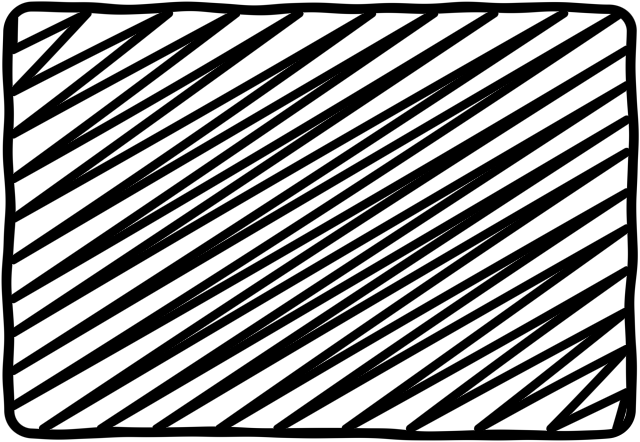
Reproduce this pattern procedurally as a WebGL 1 fragment shader.

```glsl
precision highp float;
// Hand-drawn scribble: one zigzag pen stroke filling a wobbly rounded frame.
uniform vec2 u_resolution;

#define TURNS 20            // zigzag turns, half of them on each side of a corner
#define PEN 0.0099          // half width of the hatching, in canvas heights
#define FRAME_PEN 0.0112    // half width of the frame
#define FRAME_HALF vec2(0.705, 0.481)
#define FRAME_RADIUS 0.052
#define INSET 0.011         // gap between frame line and turning points
#define SWAY 0.03           // smooth drift of the turn spacing
#define JITTER 0.018        // random drift of the turn spacing
#define BOW 0.010           // sideways bend of each stroke
#define WOBBLE 0.011        // unsteadiness of the frame

const float PI = 3.14159;
const vec3 INK = vec3(0.0);
const vec3 PAPER = vec3(1.0);

float hash(float n) {
    return fract(sin(n * 12.9898 + 4.1) * 43758.5);
}

vec2 gradient(vec2 cell) {
    float angle = 2.0 * PI * hash(dot(cell, vec2(1.0, 17.3)));
    return vec2(cos(angle), sin(angle));
}

float gradientNoise(vec2 p) {
    vec2 i = floor(p), f = fract(p);
    vec2 w = f * f * f * (f * (f * 6.0 - 15.0) + 10.0);
    vec2 e = vec2(1.0, 0.0);
    float low = mix(dot(gradient(i), f), dot(gradient(i + e), f - e), w.x);
    float high = mix(dot(gradient(i + e.yx), f - e.yx),
                     dot(gradient(i + 1.0), f - 1.0), w.x);
    return mix(low, high, w.y);
}

float roundedBox(vec2 p, vec2 halfSize, float radius) {
    vec2 q = abs(p) - halfSize + radius;
    return length(max(q, 0.0)) + min(max(q.x, q.y), 0.0) - radius;
}

// Distance to a slightly bent line from a to b.
float bentLine(vec2 p, vec2 a, vec2 b, float bow) {
    vec2 ab = b - a;
    float t = clamp(dot(p - a, ab) / dot(ab, ab), 0.0, 1.0);
    vec2 normal = normalize(vec2(-ab.y, ab.x));
    return length(p - a - ab * t - normal * bow * 4.0 * t * (1.0 - t));
}

// Position of a turn along its side; side is 0 before the corner, 1 after.
float turnFraction(float turn, float side, float seed) {
    float perSide = float(TURNS) * 0.5;
    float f = (turn - perSide * side) / (perSide - 1.0);
    return f + SWAY * (1.0 - 2.0 * side) * sin(PI * f)
             + JITTER * (hash(turn + seed) - 0.5);
}

// Turning points running down the left side, then along the bottom.
vec2 lowerTurn(float turn) {
    float side = step(float(TURNS) * 0.5 - 0.5, turn);
    float f = turnFraction(turn, side, 31.0);
    vec2 edge = FRAME_HALF - INSET;
    return mix(vec2(-edge.x, 0.387 - 0.804 * f),
               vec2(-0.633 + 1.307 * f, -edge.y), side);
}

// Turning points running along the top, then down the right side.
vec2 upperTurn(float turn) {
    float side = step(float(TURNS) * 0.5 - 0.5, turn);
    float f = turnFraction(turn, side, 67.0);
    vec2 edge = FRAME_HALF - INSET;
    return mix(vec2(-0.682 + 1.362 * f, edge.y),
               vec2(edge.x, 0.387 - 0.772 * f), side);
}

float scribble(vec2 p) {
    float d = 10.0;
    vec2 start = upperTurn(0.0);
    for (int i = 0; i < TURNS; i++) {
        float turn = float(i);
        vec2 low = lowerTurn(turn);
        vec2 next = upperTurn(turn + 1.0);
        // Short strokes bend less than long ones.
        float bowDown = BOW * (hash(turn + 5.5) - 0.5) * length(low - start);
        float bowUp = BOW * (hash(turn + 9.2) - 0.5) * length(next - low);
        d = min(d, bentLine(p, start, low, bowDown));
        d = min(d, bentLine(p, low, next, bowUp));
        start = next;
    }
    return d - PEN;
}

void main() {
    vec2 p = (gl_FragCoord.xy - 0.5 * u_resolution) / u_resolution.y;
    float soft = 0.75 / u_resolution.y;

    // Unsteady frame, also used to clip the hatching.
    float box = roundedBox(p, FRAME_HALF, FRAME_RADIUS);
    box += WOBBLE * gradientNoise(p * 6.0 + 20.3);
    float frame = abs(box) - FRAME_PEN - 0.002 * gradientNoise(p * 9.0 + 3.7);

    float hatching = max(scribble(p), box);
    float ink = 1.0 - smoothstep(-soft, soft, min(frame, hatching));
    gl_FragColor = vec4(mix(PAPER, INK, ink), 1.0);
}
```
